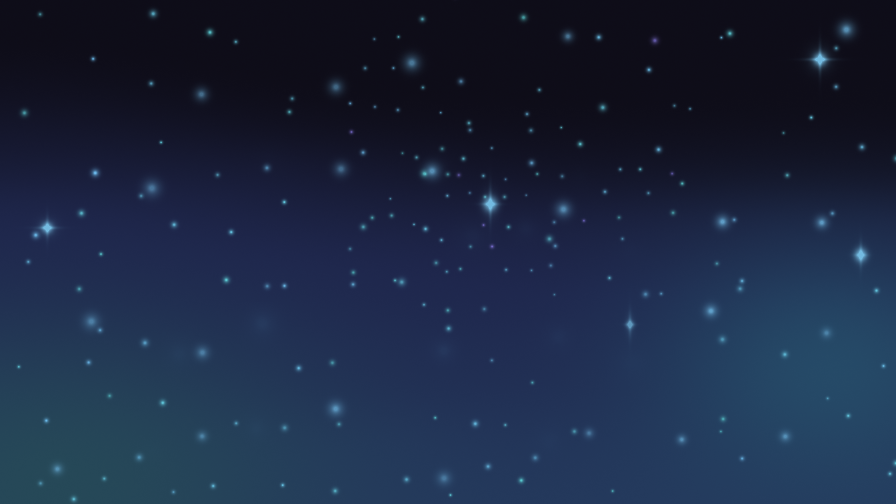
Write a WebGL 1 fragment shader that draws this background.

```glsl
precision highp float;
// Night sky: dark zenith over blue and teal haze, scattered soft stars, a dense cluster and five sparkles.
uniform vec2 u_resolution;

const vec2 CLUSTER = vec2(0.97, 0.6);

float hash(vec2 p) {
    vec3 q = fract(vec3(p.xyx) * 0.1031);
    q += dot(q, q.yzx + 33.33);
    return fract((q.x + q.y) * q.z);
}

float noise(vec2 p) {
    vec2 i = floor(p), f = fract(p);
    f = f * f * (3.0 - 2.0 * f);
    return mix(mix(hash(i), hash(i + vec2(1, 0)), f.x),
               mix(hash(i + vec2(0, 1)), hash(i + vec2(1, 1)), f.x), f.y);
}

float blob(vec2 d, vec2 size) {
    d /= size;
    return exp(-dot(d, d));
}

// Vertical gradient with a lower dark edge away from the left, plus two teal glows
vec3 skyColor(vec2 uv) {
    float h = uv.y + 0.11 * (1.0 - exp(-6.0 * uv.x * uv.x)) - 0.02;
    h += 0.035 * (noise(uv * vec2(3.0, 9.0)) - 0.5);
    vec3 sky = mix(vec3(0.055, 0.05, 0.095), vec3(0.12, 0.15, 0.30), 1.0 - smoothstep(0.48, 0.9, h));
    sky = mix(sky, vec3(0.14, 0.22, 0.36), 1.0 - smoothstep(0.05, 0.55, h));
    sky = mix(sky, vec3(0.15, 0.31, 0.42), 0.85 * blob(uv - vec2(0.93, 0.27), vec2(0.2, 0.25)));
    return mix(sky, vec3(0.15, 0.30, 0.34), 0.8 * blob(uv - vec2(0.06, 0.03), vec2(0.28, 0.3)));
}

// One jittered star per grid cell; rgb is its tint, a its coverage
vec4 starLayer(vec2 p, float cell, float radius, float density, float seed) {
    vec2 id = floor(p / cell);
    vec2 key = id + seed;
    vec2 jitter = 0.2 + 0.6 * vec2(hash(key), hash(key + 17.3));
    float d = length(p - (id + jitter) * cell);
    float size = radius * mix(0.6, 1.1, hash(key + 41.7));
    float glow = 0.6 * exp(-d * d / (size * size)) + 0.5 * exp(-d * d / (size * size * 0.18));
    vec3 tint = mix(vec3(0.35, 0.82, 0.82), vec3(0.42, 0.72, 0.92), hash(key + 63.1));
    tint = mix(tint, vec3(0.50, 0.45, 0.85), step(0.95, hash(key + 87.9)));
    float present = step(hash(key + 29.5), density);
    return vec4(tint, present * min(glow, 1.0) * mix(0.6, 1.0, hash(key + 51.2)));
}

// Round core with tapering horizontal and vertical rays
float sparkle(vec2 d, vec2 reach, float core) {
    vec2 a = abs(d);
    vec2 rays = exp(-3.0 * a / reach) * exp(-a.yx * a.yx / (0.0032 * 0.0032));
    return min(0.85 * blob(d, vec2(core)) + 0.75 * max(rays.x, rays.y)
               + 0.15 * blob(d, reach * 0.6), 1.0);
}

void main() {
    vec2 uv = gl_FragCoord.xy / u_resolution;
    vec2 p = gl_FragCoord.xy / u_resolution.y;
    vec3 col = skyColor(uv);

    // Faint halos in the lower middle
    vec4 halo = starLayer(p, 0.2, 0.038, 0.45, 7.0);
    col = mix(col, vec3(0.25, 0.42, 0.58), 0.25 * halo.a * blob(p - vec2(0.75, 0.32), vec2(0.4, 0.25)));

    // Soft large stars, then small stars over the whole sky
    vec4 star = starLayer(p, 0.25, 0.016, 0.75, 3.0);
    col = mix(col, vec3(0.42, 0.70, 0.87), 0.85 * star.a);
    for (int i = 0; i < 2; i++) {
        float layer = float(i);
        star = starLayer(p + 0.05 * layer, 0.125 + 0.02 * layer, 0.0075 - 0.002 * layer, 0.55, 11.0 + 23.0 * layer);
        col = mix(col, star.rgb, star.a);
    }

    // Fine stars crowding around the cluster
    float crowd = 0.75 * blob(floor(p / 0.045) * 0.045 - CLUSTER, vec2(0.27, 0.22));
    star = starLayer(p, 0.045, 0.0048, crowd, 71.0);
    col = mix(col, star.rgb, 0.85 * star.a);

    // Five bright sparkles
    float shine = sparkle(p - vec2(1.627, 0.882), vec2(0.04, 0.042), 0.012);
    shine = max(shine, sparkle(p - vec2(0.973, 0.595), vec2(0.024, 0.045), 0.013));
    shine = max(shine, sparkle(p - vec2(0.094, 0.548), vec2(0.032, 0.03), 0.010));
    shine = max(shine, sparkle(p - vec2(1.708, 0.494), vec2(0.016, 0.034), 0.012));
    shine = max(shine, 0.75 * sparkle(p - vec2(1.25, 0.356), vec2(0.014, 0.036), 0.007));
    col = mix(col, vec3(0.45, 0.73, 0.88), shine);

    // Slight dither against banding
    gl_FragColor = vec4(col + (hash(gl_FragCoord.xy) - 0.5) / 255.0, 1.0);
}
```
